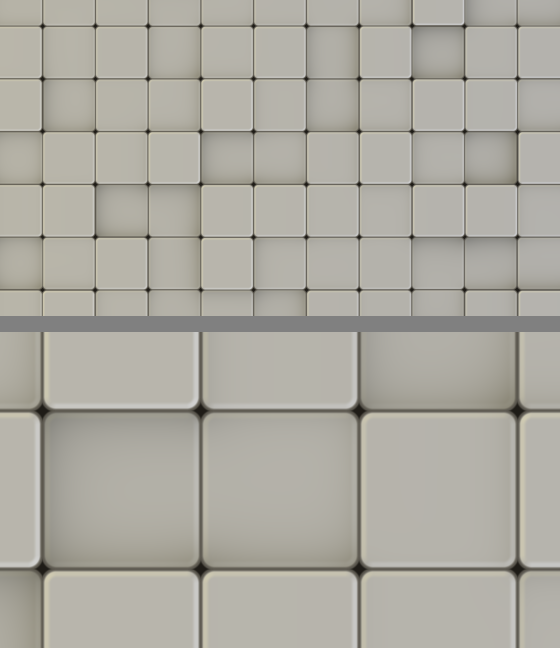
Top, the full canvas; bottom, a detail of the centre.
A Shadertoy shader for this pattern:

```glsl
// A wall of rounded square blocks pushed out to random heights, seen head on.
// Each block is a rounded-box distance field with a two-tone lit bevel; taller
// neighbours dim it softly, and a slight perspective enlarges the tall ones.

const float ROWS = 6.0;             // blocks per canvas height
const float HALF_SIZE = 0.497;      // block half width, in cells
const float CORNER = 0.085;         // corner radius
const float BEVEL = 0.055;          // width of the lit rim
const float EDGE = 0.017;           // width of the dark outer edge
const float PERSPECTIVE = 0.004;    // enlargement of the tallest block
const float SHADOW_NEAR = 0.03;     // shadow reach at zero height step
const float SHADOW_REACH = 0.17;    // extra reach per unit of height step
const int SAMPLES = 3;              // antialiasing grid per pixel

const vec2 COOL_DIR = vec2(0.77, -0.64);   // side lit by the bluish light
const vec3 FACE = vec3(0.712, 0.702, 0.670);
const vec3 SEAM = vec3(0.36, 0.345, 0.31);
const vec3 GAP = vec3(0.12, 0.11, 0.09);
const vec3 COOL_RIM = vec3(0.09, 0.10, 0.13);
const vec3 WARM_RIM = vec3(0.09, 0.08, 0.02);
const vec3 COOL_LOSS = vec3(0.26, 0.28, 0.37);  // absorbed when cool light is blocked
const vec3 WARM_LOSS = vec3(0.28, 0.27, 0.25);  // absorbed when warm light is blocked

float blockHeight(vec2 id) {
    vec3 p = fract(vec3(id.xyx + 37.0) * vec3(0.1031, 0.1030, 0.0973));
    p += dot(p, p.yzx + 33.33);
    return fract((p.x + p.y) * p.z);
}

float roundedBox(vec2 p) {
    vec2 q = abs(p) - HALF_SIZE + CORNER;
    return length(max(q, 0.0)) + min(max(q.x, q.y), 0.0) - CORNER;
}

// Outward direction of the nearest block edge
vec2 rimNormal(vec2 p) {
    vec2 q = abs(p) - HALF_SIZE + CORNER;
    vec2 n = min(q.x, q.y) > 0.0 ? normalize(q) : (q.x > q.y ? vec2(1, 0) : vec2(0, 1));
    return n * sign(p);
}

// Light left after soft occlusion by taller neighbours
vec3 neighbourLight(vec2 id, vec2 p, float height) {
    vec3 light = vec3(1.0);
    for (int j = -1; j <= 1; j++)
    for (int i = -1; i <= 1; i++) {
        if (i == 0 && j == 0) continue;
        vec2 o = vec2(i, j);
        float rise = max(blockHeight(id + o) - height, 0.0);
        float dist = length(max(abs(p - o) - 0.5, 0.0));
        float shade = rise * exp(-dist / (SHADOW_NEAR + SHADOW_REACH * rise));
        if (i != 0 && j != 0) shade *= 0.5;
        float coolSide = 0.5 + 0.5 * dot(normalize(o), COOL_DIR);
        light *= 1.0 - shade * mix(WARM_LOSS, COOL_LOSS, coolSide);
    }
    return light;
}

vec3 shadeBlock(vec2 id, vec2 p, float height) {
    float d = roundedBox(p);
    float facing = dot(rimNormal(p), COOL_DIR);
    float rim = smoothstep(-BEVEL, -0.5 * BEVEL, d) * (1.0 - smoothstep(-EDGE, 0.0, d));
    vec3 rimColor = facing > 0.0 ? COOL_RIM : WARM_RIM;

    vec3 color = FACE * (0.99 + 0.02 * height);
    color += rimColor * abs(facing) * rim * (0.35 + 0.75 * height);
    color *= neighbourLight(id, p, height);
    return mix(color, SEAM, 0.9 * smoothstep(-EDGE, 0.0, d));
}

vec3 wall(vec2 p) {
    vec2 cell = floor(p + 0.5);
    vec2 topId = cell, topPos = vec2(0.0);
    float topHeight = -1.0, gapDist = 1.0;

    // Find the tallest block covering this point
    for (int j = -1; j <= 1; j++)
    for (int i = -1; i <= 1; i++) {
        vec2 id = cell + vec2(i, j);
        float height = blockHeight(id);
        vec2 local = p / (1.0 + PERSPECTIVE * height) - id;
        float d = roundedBox(local);
        gapDist = min(gapDist, d);
        if (d < 0.0 && height > topHeight) {
            topHeight = height;
            topId = id;
            topPos = local;
        }
    }
    if (topHeight < 0.0) return mix(SEAM, GAP, smoothstep(0.003, 0.018, gapDist));
    return shadeBlock(topId, topPos, topHeight);
}

void mainImage(out vec4 fragColor, in vec2 fragCoord) {
    vec3 color = vec3(0.0);
    for (int j = 0; j < SAMPLES; j++)
    for (int i = 0; i < SAMPLES; i++) {
        vec2 jitter = (vec2(i, j) + 0.5) / float(SAMPLES) - 0.5;
        color += wall((fragCoord + jitter - 0.5 * iResolution.xy) / iResolution.y * ROWS);
    }
    color /= float(SAMPLES * SAMPLES);

    // Warm to cool drift across the wall
    float across = fragCoord.x / iResolution.x;
    color *= mix(vec3(1.015, 1.012, 0.99), vec3(0.985, 0.99, 1.01), across);
    fragColor = vec4(color, 1.0);
}
```
